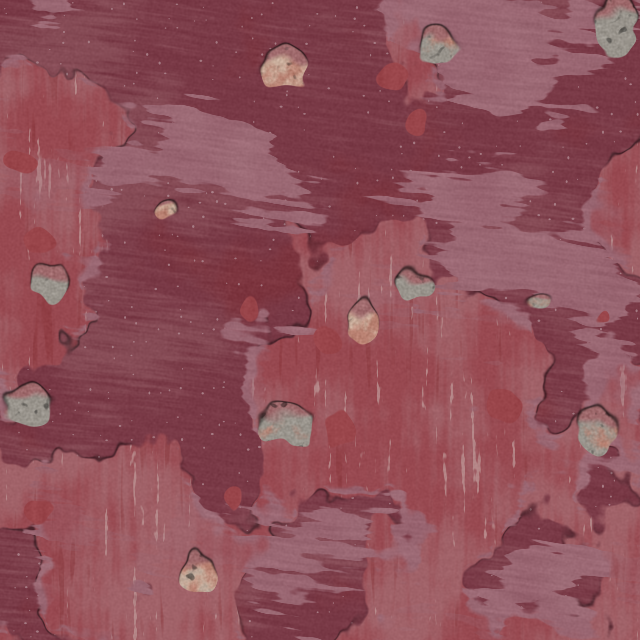
Reproduce this texture procedurally as a Shadertoy shader.

```glsl
// Weathered wall: maroon paint scraped back to mauve, red and bare plaster

vec2 hash2(vec2 p) {
    vec3 q = fract(p.xyx * vec3(0.1031, 0.1030, 0.0973));
    q += dot(q, q.yzx + 33.33);
    return fract((q.xx + q.yz) * q.zy);
}

float corner(vec2 cell, vec2 offset) {
    return dot(hash2(cell) * 2.0 - 1.0, offset);
}

// Gradient noise, roughly -0.7 to 0.7
float noise(vec2 p) {
    vec2 i = floor(p), f = p - i, e = vec2(1, 0);
    vec2 u = f * f * f * (f * (f * 6.0 - 15.0) + 10.0);
    return mix(mix(corner(i, f), corner(i + e, f - e), u.x),
               mix(corner(i + e.yx, f - e.yx), corner(i + 1.0, f - 1.0), u.x), u.y);
}

float fbm(vec2 p) {
    float sum = 0.0, amp = 1.0;
    for (int i = 0; i < 5; i++) {
        sum += amp * noise(p);
        p = mat2(1.6, 1.2, -1.2, 1.6) * p + 7.3;
        amp *= 0.5;
    }
    return sum;
}

// Scattered ovals: x = signed distance, y = random id, z = relative height inside
vec3 ovals(vec2 p, float cells, float chance, float size, float seed) {
    vec3 best = vec3(1, 0, 0);
    for (int k = 0; k < 9; k++) {
        vec2 cell = floor(p * cells) + vec2(k % 3, k / 3) - 1.0;
        vec2 pick = hash2(cell + seed), place = hash2(cell + seed + 17.0);
        if (pick.x > chance) continue;
        vec2 q = p - (cell + 0.15 + 0.7 * place) / cells;
        float radius = size * mix(0.45, 1.2, pick.y);
        float d = length(q * mix(vec2(0.85, 1.2), vec2(1.25, 0.8), place.x)) - radius;
        if (d < best.x) best = vec3(d, place.y, q.y / radius);
    }
    return best;
}

void mainImage(out vec4 fragColor, in vec2 fragCoord) {
    vec2 p = fragCoord / iResolution.y;
    vec2 tilted = p + vec2(0.0, 0.12 * p.x + 0.02 * noise(p * 3.0));
    vec2 wobble = 0.014 * vec2(noise(p * 28.0), noise(p * 28.0 + 40.0));
    float grain = noise(p * 230.0) + 0.6 * noise(p * 110.0);

    // Maroon top coat with fine sideways brush marks
    float brush = noise(tilted * vec2(9, 130)) + 0.6 * noise(tilted * vec2(22, 260));
    vec3 color = mix(vec3(0.475, 0.225, 0.275), vec3(0.525, 0.295, 0.335),
                     smoothstep(-0.05, 0.45, fbm(p * vec2(3, 5) + 31.0) + 0.3 * brush));
    color = mix(color, vec3(0.49, 0.19, 0.22), 0.6 * smoothstep(0.15, 0.5, fbm(p * 4.0 + 70.0)));
    color += 0.028 * brush;

    // Pale dust specks
    vec3 speck = ovals(p, 55.0, 0.22, 0.0017, 5.0);
    color = mix(color, vec3(0.70, 0.56, 0.59), 0.75 * smoothstep(0.001, -0.001, speck.x));

    // Exposed red field, heavier toward the bottom
    float red = fbm(p * vec2(3.1, 2.6) + 12.4) + 0.5 * (0.34 - p.y) + 0.035 * noise(p * 45.0);

    // Mauve undercoat: sideways scrapes and a fringe round the red
    float tear = noise(tilted * vec2(7, 65)) + 0.6 * noise(tilted * vec2(16, 150));
    float mauve = fbm(p * vec2(3.2, 4.6) + 53.0) + 0.2 * (p.y - 0.5) + 0.26 * tear - 0.21;
    float fringe = 0.07 - abs(red - 0.03) + 0.35 * noise(p * 9.0 + 3.0) + 0.08 * tear - 0.08;
    float mauveMask = smoothstep(-0.02, 0.025, max(mauve, fringe));
    vec3 mauveColor = mix(vec3(0.58, 0.37, 0.42), vec3(0.63, 0.44, 0.48), 0.5 + 0.6 * noise(p * 14.0));
    mauveColor += 0.045 * brush;

    // Red undercoat with upright streaks and pale scratches
    float streak = noise(p * vec2(65, 5)) + 0.6 * noise(p * vec2(150, 12));
    float blotch = fbm(p * 6.0 + 90.0);
    vec3 redColor = mix(vec3(0.595, 0.285, 0.315), vec3(0.63, 0.385, 0.41),
                        smoothstep(-0.3, 0.35, blotch + 0.4 * streak));
    redColor = mix(redColor, vec3(0.53, 0.20, 0.22), 0.5 * smoothstep(0.3, 0.6, streak - 0.5 * blotch));
    float scratch = noise(p * vec2(140, 9) + 8.0) + 0.4 * noise(p * vec2(190, 70));
    scratch += 0.5 * fbm(p * vec2(6, 3) + 25.0);
    redColor = mix(redColor, vec3(0.73, 0.57, 0.57), 0.8 * smoothstep(0.36, 0.52, scratch));
    vec3 spot = ovals(p + wobble, 7.0, 0.28, 0.022, 60.0);
    float redMask = smoothstep(-0.01, 0.014, red);
    float spotMask = smoothstep(0.0015, -0.0015, spot.x);

    // Stack the coats, with a broken dark lip where the paint has lifted
    float lip = exp(-pow((red + 0.008) / 0.011, 2.0)) * smoothstep(-0.1, 0.3, noise(p * 11.0 + 6.0));
    color = mix(color, redColor, redMask);
    color *= 1.0 - 0.4 * lip;
    color = mix(color, mauveColor, mauveMask * (1.0 - 0.75 * smoothstep(0.03, 0.10, red)));
    color = mix(color, vec3(0.60, 0.27, 0.29) + 0.03 * streak, spotMask);

    // Chips down to cream, ochre and grey plaster
    vec3 chip = ovals(p + 1.6 * wobble, 5.0, 0.42, 0.034, 21.0);
    float crumble = fbm(p * 26.0 + 15.0);
    vec3 plaster = mix(vec3(0.72, 0.50, 0.44), vec3(0.79, 0.68, 0.61), smoothstep(-0.25, 0.3, crumble));
    plaster = mix(plaster, vec3(0.60, 0.58, 0.55), smoothstep(0.55, 0.75, chip.y + 0.3 * crumble));
    plaster = mix(plaster, vec3(0.62, 0.41, 0.42), smoothstep(0.1, 0.5, chip.z + 0.8 * noise(p * 20.0)));
    plaster *= 1.0 - 0.4 * smoothstep(0.25, 0.5, noise(p * 75.0) + 0.4 * crumble);
    color = mix(color, plaster + 0.06 * grain, smoothstep(0.0015, -0.0015, chip.x));
    float rim = exp(-pow(chip.x / 0.0025, 2.0)) * smoothstep(-0.5, 0.8, chip.z + noise(p * 30.0));
    color *= 1.0 - 0.55 * rim;

    // Fine surface grain
    color += 0.035 * grain;
    fragColor = vec4(clamp(color, 0.0, 1.0), 1.0);
}
```
